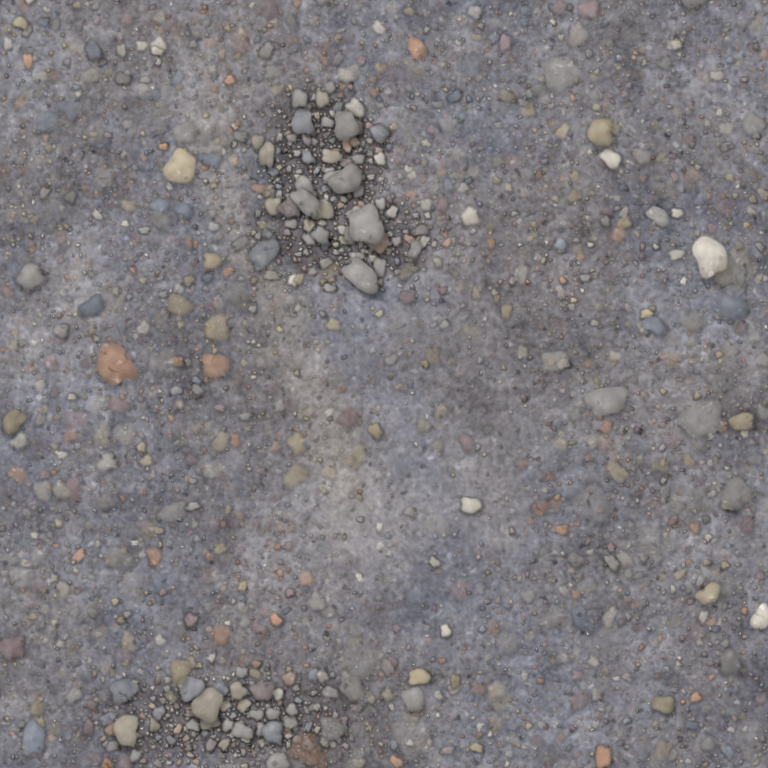
Write a WebGL 1 fragment shader that draws this texture.

```glsl
precision highp float;
// Wet gravelly mud: half-buried pebbles, a smooth silty track and pits of bare stones.
uniform vec2 u_resolution;

const vec3 MUD = vec3(0.516, 0.502, 0.518);
const vec3 WET_TINT = vec3(-0.045, -0.028, 0.000);
const vec3 SILT = vec3(0.625, 0.595, 0.570);
const vec3 PIT_SOIL = vec3(0.375, 0.350, 0.360);
const vec3 GREY = vec3(0.630, 0.615, 0.605);
const vec3 BLUE_GREY = vec3(0.540, 0.560, 0.605);
const vec3 MAUVE = vec3(0.600, 0.530, 0.540);
const vec3 ORANGE = vec3(0.740, 0.590, 0.500);
const vec3 OCHRE = vec3(0.720, 0.670, 0.570);
const vec3 PALE = vec3(0.830, 0.800, 0.750);
const vec2 LIGHT = vec2(-0.5, 0.8);
const float EDGE = 0.0022;        // softness of outlines
const float MOTTLE = 0.25;        // broad tone variation
const float LUMPS = 0.11;         // variation at pebble size
const float GRAIN = 0.10;         // fine tone variation
const float PIT_DENSITY = 0.66;   // share of filled cells in the pits
const float LOOSE_SHARE = 0.07;   // share of bare stones outside the pits

vec2 hash2(vec2 p) {
  vec3 q = fract(p.xyx * vec3(0.1031, 0.1030, 0.0973));
  q += dot(q, q.yzx + 33.33);
  return fract((q.xx + q.yz) * q.zy);
}

float corner(vec2 id, vec2 offset) {
  return dot(hash2(id + 211.0) * 2.0 - 1.0, offset);
}

float gradientNoise(vec2 p) {
  vec2 i = floor(p), f = fract(p);
  vec2 u = f * f * f * (f * (f * 6.0 - 15.0) + 10.0);
  vec2 e = vec2(1.0, 0.0);
  return mix(mix(corner(i, f), corner(i + e, f - e), u.x),
             mix(corner(i + e.yx, f - e.yx), corner(i + 1.0, f - 1.0), u.x), u.y);
}

float fbm(vec2 p) {
  float sum = 0.0, amp = 0.6;
  for (int k = 0; k < 5; k++) {
    sum += amp * gradientNoise(p);
    p = mat2(1.6, 1.2, -1.2, 1.6) * p + 17.3;
    amp *= 0.58;
  }
  return sum;
}

float ellipseMask(vec2 p, vec2 center, vec2 radii, float inner) {
  return 1.0 - smoothstep(inner, 1.0, length((p - center) / radii));
}

// Hollows where the stones lie bare.
float pitMask(vec2 p) {
  float upper = max(ellipseMask(p, vec2(0.42, 0.79), vec2(0.100, 0.110), 0.6),
                    ellipseMask(p, vec2(0.45, 0.69), vec2(0.155, 0.060), 0.6));
  return max(upper, ellipseMask(p, vec2(0.30, 0.06), vec2(0.240, 0.075), 0.4));
}

// Track of smooth mud with few stones.
float trackMask(vec2 p) {
  return ellipseMask(p, vec2(0.54, 0.42), vec2(0.22, 0.37), 0.45);
}

vec3 stoneColor(float pick, float tone) {
  vec3 c = mix(GREY, BLUE_GREY, step(0.34, pick));
  c = mix(c, MAUVE, step(0.45, pick));
  c = mix(c, OCHRE, step(0.57, pick));
  c = mix(c, ORANGE, step(0.75, pick));
  c = mix(c, PALE, step(0.87, pick));
  return c * mix(0.84, 1.10, tone);
}

// Rounded, slightly lumpy block; negative inside.
float stoneDistance(vec2 v, float radius, vec2 rnd) {
  float a = rnd.x * 6.2832, s = sin(a), c = cos(a);
  v = mat2(c, s, -s, c) * v;
  v.y *= mix(1.05, 1.65, rnd.y);
  float around = atan(v.y, v.x + 0.00001);
  float lumps = 1.0 + 0.09 * cos(3.0 * around + 40.0 * rnd.y) + 0.05 * cos(5.0 * around + 9.0 * a);
  vec2 w = abs(v);
  return pow(dot(w * w, w) + 0.000001, 0.3333) - radius * lumps;
}

vec3 addStones(vec3 color, vec2 p, float cells, float density, float seed) {
  vec2 q = p * cells, cell = floor(q);
  float soft = cells * max(EDGE, 0.8 / min(u_resolution.x, u_resolution.y));
  float patina = 0.10 * gradientNoise(p * 75.0 + seed);
  for (int j = -1; j <= 1; j++) {
    for (int i = -1; i <= 1; i++) {
      vec2 id = cell + vec2(float(i), float(j));
      vec2 place = hash2(id + seed), kind = hash2(id + seed + 37.7);
      vec2 look = hash2(id + seed + 71.3), form = hash2(id + seed + 113.9);
      vec2 center = id + 0.5 + 0.6 * (place - 0.5);
      float pit = pitMask(center / cells + 0.06 * (form - 0.5));
      float chance = mix(density * (1.0 - 0.68 * trackMask(center / cells)), PIT_DENSITY, pit);
      if (kind.x > chance) continue;
      float bare = max(pit, 0.8 * step(place.y, LOOSE_SHARE));
      float radius = mix(mix(0.18, 0.46, look.x * look.x), mix(0.28, 0.44, look.x), pit);
      float opacity = mix(mix(0.20, 0.88, look.y * look.y), 0.95, bare);
      vec2 v = q - center;
      float d = stoneDistance(v, radius, form);
      float blur = soft * mix(1.6, 1.0, opacity);
      float body = 1.0 - smoothstep(-blur, blur, d);
      float shadow = 1.0 - smoothstep(-0.04, 0.12 + soft, d + 0.15 * dot(v, LIGHT));
      float shade = 1.0 + 0.12 * dot(v, LIGHT) / radius - 0.12 * smoothstep(-0.5 * radius, 0.0, d);
      vec3 stone = stoneColor(kind.y, place.x) * shade + patina;
      stone = mix(stone, GREY * shade + patina, 0.5 * pit);
      color *= 1.0 - shadow * opacity * mix(0.22, 0.40, bare);
      color = mix(color, stone, body * opacity);
    }
  }
  return color;
}

void main() {
  vec2 p = gl_FragCoord.xy / min(u_resolution.x, u_resolution.y);
  vec2 warp = vec2(fbm(p * 9.0), fbm(p * 9.0 + 51.0));
  vec2 warped = p + 0.075 * warp;
  float track = trackMask(warped);

  // Mud, wet patches, silt ridge and pit soil.
  float grain = gradientNoise(p * 105.0) + 0.8 * gradientNoise(p * 190.0 + 7.0);
  float lumps = gradientNoise(warped * 38.0) + 0.7 * gradientNoise(warped * 65.0 + 9.0);
  vec3 color = MUD + MOTTLE * fbm(p * 5.0 + 23.0);
  color += WET_TINT * smoothstep(-0.15, 0.3, fbm(p * 3.5 + 80.0));
  color += 0.020 * track;
  float ridgeX = 0.28 + 0.17 * (1.0 - smoothstep(0.35, 0.82, p.y));
  float ridge = 1.0 - smoothstep(0.0, 0.055, abs(warped.x - ridgeX));
  ridge *= smoothstep(0.22, 0.40, p.y) * (1.0 - smoothstep(0.80, 0.95, p.y));
  color = mix(color, SILT, 0.6 * ridge);
  color = mix(color, PIT_SOIL, 0.75 * pitMask(warped));
  color += GRAIN * grain + LUMPS * lumps * (1.0 - 0.5 * track);

  // Grit first, larger stones on top.
  color = addStones(color, p, 150.0, 0.50, 3.0);
  color = addStones(color, p, 84.0, 0.50, 19.0);
  color = addStones(color, p, 46.0, 0.52, 43.0);
  color = addStones(color, p, 27.0, 0.50, 67.0);
  color = addStones(color, p, 16.0, 0.32, 95.0);

  // Thin film of silt, and dark crumbs with pale glints.
  color += 0.08 * fbm(p * 22.0 + 5.0) + 0.04 * gradientNoise(p * 130.0);
  float crumbs = gradientNoise(p * 88.0 + 31.0);
  color += 0.13 * smoothstep(0.28, 0.60, crumbs) - 0.12 * smoothstep(0.25, 0.55, -crumbs);
  gl_FragColor = vec4(clamp(color, 0.0, 1.0), 1.0);
}
```
